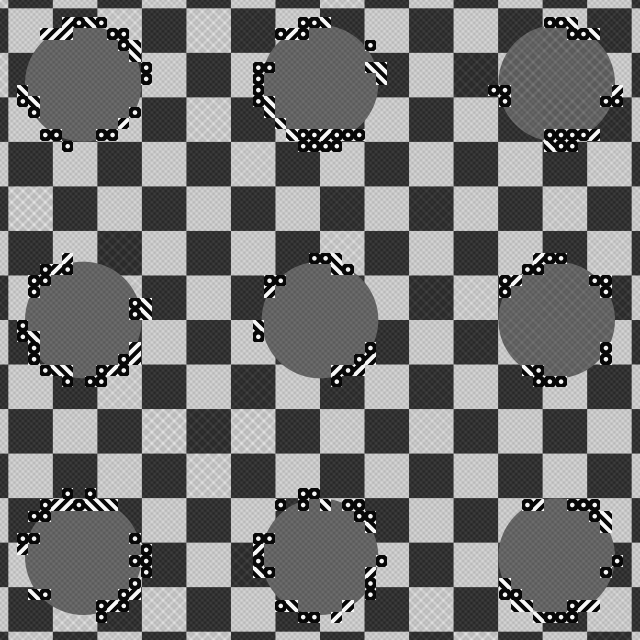
Write a Shadertoy shader that draws this pattern.

```glsl
// A grey checkerboard with a fine woven grain, carrying a 3 by 3 grid of discs.
// Small tiles straddling each disc rim are randomly swapped for high-contrast
// ring or stripe marks; grain strength varies from patch to patch.

const float SQUARE = 0.06957;       // checker square side
const float DISC_PITCH = 0.3698;    // distance between disc centres
const float DISC_RADIUS = 0.0911;
const float TILE = 0.01752;         // side of a rim mark
const float RIM_BAND = 0.0108;      // reach of marks either side of the rim
const float SECTORS = 14.0;         // rim arcs that are marked or left bare
const float MARKED_ARCS = 0.62;     // share of arcs carrying marks
const float MARK_DENSITY = 0.85;    // share of tiles marked within such an arc
const float STRIPE_SHARE = 0.3;     // share of marks that are stripes
const float RING_TURNS = 1.25;      // radial waves per tile in a ring mark

const float DARK = 0.195;
const float LIGHT = 0.78;
const float DISC_GREY = 0.39;
const float INK = 0.03;
const float PAPER = 0.97;
const float WEAVE_DARK = 0.045;     // grain amplitude on each tone
const float WEAVE_LIGHT = 0.06;
const float WEAVE_DISC = 0.04;
const float PATCH_GRAIN = 0.07;     // strongest coarse grain in a patch

const float PI = 3.14159265;
const float TAU = 2.0 * PI;

float hash(vec2 p) {
    vec3 q = fract(p.xyx * vec3(0.1031, 0.1030, 0.0973));
    q += dot(q, q.yzx + 33.33);
    return fract((q.x + q.y) * q.z);
}

// Crossed cosines: light and dark spots in a diagonal lattice.
float weave(vec2 p) {
    vec2 c = cos(TAU * p);
    return c.x * c.y;
}

// Smooth-edged checker sign: +1 or -1, blended over one pixel.
float checker(vec2 p, float pixel) {
    vec2 s = clamp(2.0 * sin(PI * p) / (PI * pixel), -1.0, 1.0);
    return s.x * s.y;
}

// Whether the tile centred at offset c from disc 'id' carries a mark.
bool isMarked(vec2 c, vec2 tile, vec2 id) {
    float sector = floor((atan(c.y, c.x) / TAU + 0.5) * SECTORS);
    bool onRim = abs(length(c) - DISC_RADIUS) < RIM_BAND;
    bool arc = hash(id * 7.0 + vec2(sector + 31.0, 57.0)) < MARKED_ARCS;
    return onRim && arc && hash(tile + 211.0) < MARK_DENSITY;
}

// Ring, or stripes running along the rim; f is the place inside the tile.
float markTone(vec2 f, vec2 c, vec2 tile, float pixel) {
    float wave = cos(TAU * RING_TURNS * length(f));
    if (hash(tile + 503.0) < STRIPE_SHARE) {
        float side = c.x * c.y < 0.0 ? -1.0 : 1.0;
        wave = cos(TAU * (f.x + side * f.y));
    }
    float blur = TAU * RING_TURNS * pixel / TILE;
    return mix(INK, PAPER, clamp(0.5 + wave / blur, 0.0, 1.0));
}

void mainImage(out vec4 fragColor, in vec2 fragCoord) {
    float pixel = 1.0 / iResolution.y;
    vec2 p = (fragCoord - 0.5 * iResolution.xy) * pixel;

    // Checkerboard
    vec2 square = p / SQUARE;
    float lightness = 0.5 - 0.5 * checker(square, pixel / SQUARE);
    float tone = mix(DARK, LIGHT, lightness);
    float amplitude = mix(WEAVE_DARK, WEAVE_LIGHT, lightness);
    float patchSeed = hash(floor(square) + 101.0);

    // Discs
    vec2 id = floor(p / DISC_PITCH + 0.5);
    vec2 centre = id * DISC_PITCH;
    float edge = length(p - centre) - DISC_RADIUS;
    float disc = clamp(0.5 - edge / pixel, 0.0, 1.0);
    tone = mix(tone, DISC_GREY, disc);
    amplitude = mix(amplitude, WEAVE_DISC, disc);
    patchSeed = mix(patchSeed, hash(id + 307.0), disc);

    // Fine grain, plus coarse dots in some patches
    vec2 tileSpace = p / TILE;
    float coarse = PATCH_GRAIN * pow(patchSeed, 4.0) * mix(0.5, 1.0, lightness);
    tone += amplitude * weave(2.0 * tileSpace);
    tone += coarse * weave(tileSpace + 0.5);

    // Rim marks
    vec2 tile = floor(tileSpace);
    vec2 offset = (tile + 0.5) * TILE - centre;
    if (isMarked(offset, tile, id))
        tone = markTone(fract(tileSpace) - 0.5, offset, tile, pixel);

    fragColor = vec4(vec3(tone), 1.0);
}
```
